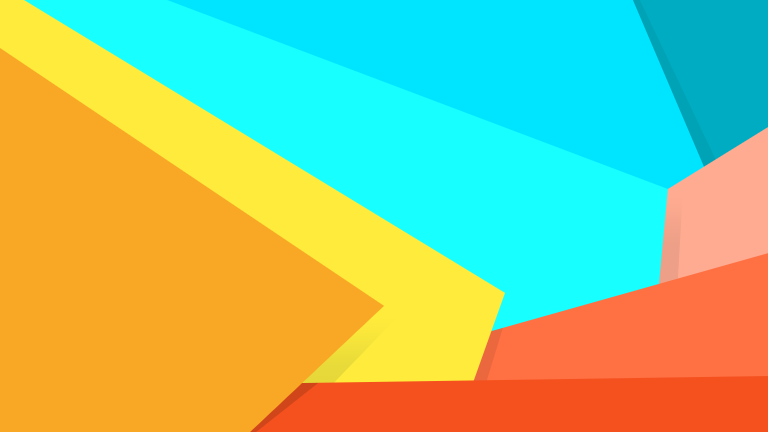
Write a WebGL 2 fragment shader that draws this background.

```glsl
#version 300 es
precision highp float;

uniform vec2 u_resolution;
out vec4 fragColor;

// Signed distance to the line a-b, positive on its left side.
float side(vec2 p, vec2 a, vec2 b) {
    vec2 along = normalize(b - a);
    vec2 offset = p - a;
    return along.x * offset.y - along.y * offset.x;
}

// Antialiased coverage of a signed distance measured in canvas heights.
float cover(float d) {
    return clamp(d * u_resolution.y + 0.5, 0.0, 1.0);
}

// Half plane on the left of the line a-b.
float sheet(vec2 p, vec2 a, vec2 b) {
    return cover(side(p, a, b));
}

// Sheet with one corner: its edge runs from start through corner to end.
float corner(vec2 p, vec2 start, vec2 tip, vec2 end) {
    return cover(min(side(p, start, tip), side(p, tip, end)));
}

void main() {
    vec2 p = gl_FragCoord.xy / u_resolution.y;
    p.x *= 16.0 / 9.0 * u_resolution.y / u_resolution.x;

    // Teal backdrop with the blue sheet and its thin shadow
    vec3 color = vec3(0.0, 0.675, 0.757);
    color *= 1.0 - 0.06 * sheet(p, vec2(1.657, 0.63), vec2(1.481, 1.0));
    color = mix(color, vec3(0.0, 0.898, 1.0),
                sheet(p, vec2(1.630, 0.613), vec2(1.465, 1.0)));

    // Pink sheet, shaded beside the cyan one
    vec3 pink = vec3(1.0, 0.671, 0.569);
    pink *= 1.0 - 0.07 * smoothstep(0.56, 0.42, p.y)
                * sheet(p, vec2(1.569, 0.352), vec2(1.579, 0.525));
    color = mix(color, pink, sheet(p, vec2(1.778, 0.706), vec2(1.546, 0.5625)));

    // Bright cyan sheet
    color = mix(color, vec3(0.094, 1.0, 1.0),
                corner(p, vec2(1.5255, 0.343), vec2(1.546, 0.5625), vec2(0.387, 1.0)));

    // Coral sheet, shaded beside the yellow one
    vec3 coral = vec3(1.0, 0.439, 0.263);
    coral *= 1.0 - 0.08 * sheet(p, vec2(1.127, 0.12), vec2(1.164, 0.241));
    color = mix(color, coral, sheet(p, vec2(1.778, 0.414), vec2(1.139, 0.234)));

    // Yellow sheet with a soft shadow that fades upward
    vec3 yellow = vec3(1.0, 0.922, 0.231);
    float shadow = smoothstep(0.28, 0.12, p.y)
                 * sheet(p, vec2(0.775, 0.116), vec2(0.88, 0.225));
    yellow *= 1.0 - vec3(0.10, 0.08, 0.04) * shadow;
    color = mix(color, yellow,
                corner(p, vec2(1.097, 0.12), vec2(1.169, 0.322), vec2(0.0556, 1.0)));

    // Red strip along the bottom, shaded beside the orange sheet
    vec3 red = vec3(0.961, 0.318, 0.118);
    red *= 1.0 - 0.15 * sheet(p, vec2(0.593, 0.0), vec2(0.736, 0.113));
    color = mix(color, red, sheet(p, vec2(1.778, 0.1296), vec2(0.701, 0.1134)));

    // Orange sheet on top
    color = mix(color, vec3(0.976, 0.659, 0.145),
                corner(p, vec2(0.579, 0.0), vec2(0.889, 0.292), vec2(0.0, 0.889)));

    fragColor = vec4(color, 1.0);
}
```
